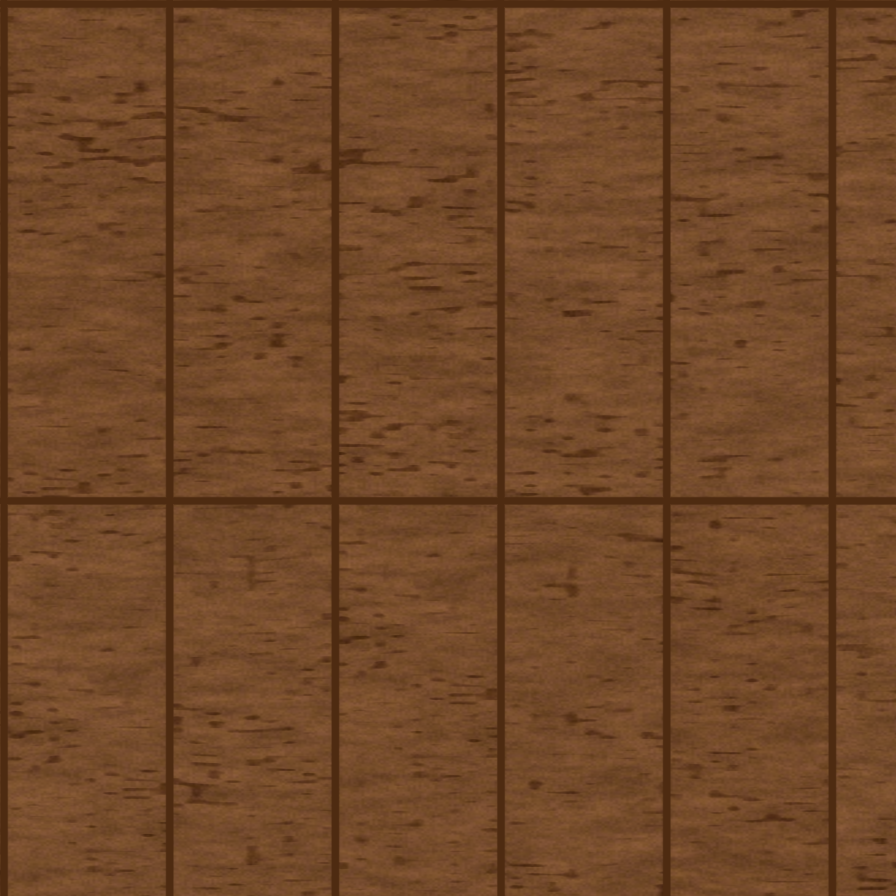
Give the GLSL for this texture, as a Shadertoy shader.

```glsl
float hash(vec2 p) {
    vec3 q = fract(p.xyx * 0.1031);
    q += dot(q, q.yzx + 33.33);
    return fract((q.x + q.y) * q.z);
}

float valueNoise(vec2 p) {
    vec2 cell = floor(p), f = fract(p);
    f = f * f * (3.0 - 2.0 * f);
    return mix(mix(hash(cell), hash(cell + vec2(1, 0)), f.x),
               mix(hash(cell + vec2(0, 1)), hash(cell + vec2(1, 1)), f.x), f.y);
}

// Stretched octaves give fibres that run across the panel
float fibres(vec2 p) {
    float sum = 0.0, weight = 0.5;
    vec2 frequency = vec2(15, 85);
    for (int i = 0; i < 4; i++) {
        sum += weight * valueNoise(p * frequency + float(i) * 17.3);
        frequency *= vec2(2.1, 1.7);
        weight *= 0.75;
    }
    return sum / 1.367;
}

vec3 wood(vec2 p, vec2 panel) {
    vec2 q = p + 3.0 + 1.37 * vec2(hash(panel + 5.0), hash(panel + 19.0));
    q.y += 0.006 * (valueNoise(q * vec2(12, 20)) - 0.5);

    float grain = fibres(q) - 0.5;
    vec3 colour = vec3(0.459, 0.294, 0.168) + grain * vec3(0.19, 0.14, 0.10);

    // Short dark pores, gathered in patches
    float patches = valueNoise(q * vec2(9, 32));
    float pores = valueNoise(q * vec2(48, 210)) * (0.65 + 0.35 * patches);
    colour -= smoothstep(0.56, 0.88, pores) * vec3(0.13, 0.11, 0.085);

    // Fine speckle with a slight shift of hue
    float speckle = valueNoise(q * vec2(330, 430)) - 0.5;
    float tint = valueNoise(q * vec2(150, 240) + 71.0) - 0.5;
    colour += speckle * vec3(0.045, 0.04, 0.04);
    colour += tint * vec3(0.005, -0.008, 0.035);

    return colour + 0.012 * (hash(panel + 41.0) - 0.5);
}

void mainImage(out vec4 fragColor, in vec2 fragCoord) {
    vec2 p = fragCoord / iResolution.y;
    float pixel = 1.0 / iResolution.y;

    // Panels three times as tall as wide, counted from the top left
    vec2 size = vec2(0.1849, 0.5545);
    vec2 grid = (vec2(p.x, 1.0 - p.y) - 0.0045) / size;
    vec2 panel = floor(grid);

    // Distance to the nearest groove centre
    vec2 toGroove = abs(fract(grid + 0.5) - 0.5) * size;
    float d = min(toGroove.x, toGroove.y);
    float groove = 1.0 - smoothstep(-pixel, pixel, d - 0.0042);

    vec3 colour = wood(p, panel);
    colour *= 1.0 - 0.06 * exp(-max(d - 0.0042, 0.0) * 500.0);
    colour = mix(colour, vec3(0.307, 0.168, 0.066), groove);
    fragColor = vec4(colour, 1.0);
}
```
